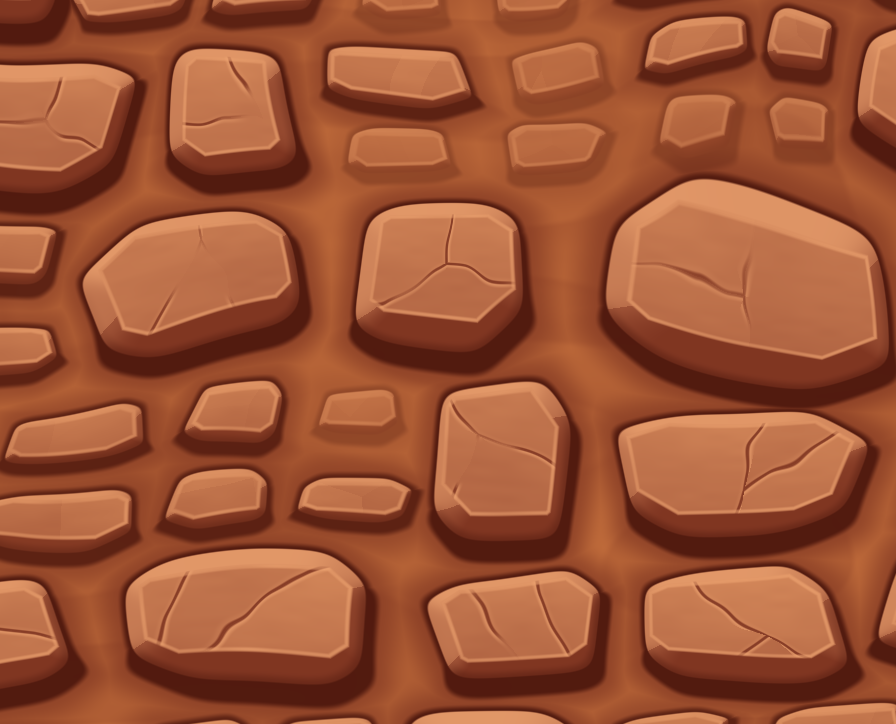
This texture is drawn by a WebGL 1 fragment shader. Its source:

```glsl
precision highp float;
// Painted red sandstone: bevelled, cracked stones and pebbles set in soft clay.
uniform vec2 u_resolution;
const vec2 CELL = vec2(0.36, 0.238); // mean slot for one stone
const vec2 SHADOW_OFFSET = vec2(0.006, -0.024);
const float PEBBLE_SHARE = 0.33;
const float CRACK_WIDTH = 0.0022;
const vec3 DEEP = vec3(0.30, 0.09, 0.05);
const vec3 SIDE = vec3(0.50, 0.21, 0.13);
const vec3 CLAY_DARK = vec3(0.61, 0.30, 0.17);
const vec3 CLAY = vec3(0.75, 0.42, 0.23);
const vec3 FACE = vec3(0.66, 0.36, 0.24);
const vec3 FACE_LIT = vec3(0.83, 0.53, 0.35);
const vec3 RIDGE = vec3(0.93, 0.64, 0.44);

float hash(vec2 p) {
  p = fract(p * vec2(0.1031, 0.1137) + 0.317);
  p += dot(p, p.yx + 33.33);
  return fract((p.x + p.y) * p.x * 7.13);
}
float noise(vec2 p) {
  vec2 i = floor(p), f = fract(p);
  f = f * f * (3.0 - 2.0 * f);
  return mix(mix(hash(i), hash(i + vec2(1, 0)), f.x),
             mix(hash(i + vec2(0, 1)), hash(i + 1.0), f.x), f.y);
}
// Lower left corner of an irregular slot; columns shift from row to row
float rowEdge(float j) { return (j + 0.36 * (hash(vec2(j, 71)) - 0.5)) * CELL.y; }
float colEdge(float i, float j) { return (i + 0.5 * (hash(vec2(i, j + 17.0)) - 0.5)) * CELL.x; }

// Rounded polygon: x distance, yz outward normal, w distance to the top face
vec4 stoneShape(vec2 p, vec2 h, float seed) {
  float size = min(h.x, h.y), k = 11.0 / size, sum = 0.0, top = -1.0;
  vec2 normal = vec2(0);
  for (int i = 0; i < 8; i++) {
    float fi = float(i), rnd = hash(vec2(fi, seed));
    float a = (fi + 0.5 * (hash(vec2(fi + 20.0, seed)) - 0.5)) * 0.7854;
    vec2 dir = vec2(cos(a), sin(a)) / h;
    float reach = mod(fi, 2.0) < 0.5 ? 0.96 : mix(1.02, 1.27, rnd);
    float len = length(dir), e = (dot(p, dir) - reach) / len, w = exp(k * e);
    sum += w;
    normal += w * dir / len;
    top = max(top, e + size * (0.1 + 0.16 * rnd + 0.24 * max(-dir.y / len, 0.0)));
  }
  return vec4(log(sum) / k, normal / sum, top);
}

vec3 clayColor(vec2 p) {
  float wave = fract(noise(p * vec2(3, 6) + 30.0) * 3.0 + p.y * 2.0);
  float swell = smoothstep(0.0, 0.12, wave) * (1.0 - wave);
  float tone = 0.5 * noise(p * vec2(2.5, 5) + 4.0) + 0.1 * noise(p * vec2(12, 45));
  return mix(CLAY_DARK, CLAY, 0.2 + tone + 0.32 * swell);
}

vec3 stoneColor(vec2 p, vec2 h, float seed, vec4 s, float px) {
  // Three broken pieces per stone
  vec2 q = p + 0.2 * h.y * (vec2(noise(p * 24.0 + seed), noise(p * 24.0 - seed)) - 0.5);
  vec2 a = vec2(0), b = vec2(0);
  float da = 9.0, db = 9.0;
  for (int i = 0; i < 3; i++) {
    float fi = float(i);
    vec2 c = h * 1.5 * (vec2(hash(vec2(seed, fi + 40.0)), hash(vec2(seed, fi + 50.0))) - 0.5);
    float d = distance(q, c);
    if (d < da) { db = da; b = a; da = d; a = c; }
    else if (d < db) { db = d; b = c; }
  }
  float edge = dot(0.5 * (a + b) - q, (b - a) / max(distance(a, b), 0.001));
  float mask = smoothstep(0.045, 0.075, h.y) * smoothstep(0.25, 0.5, noise(p * 14.0 + seed));
  float crack = mask * (1.0 - smoothstep(CRACK_WIDTH - px, CRACK_WIDTH + px, edge));
  float lip = mask * (1.0 - smoothstep(0.003, 0.009, edge)) * (a.y < b.y ? 0.6 : 0.15);
  // Flat top, lighter toward its upper edge
  float tone = 0.5 + 0.27 * p.y / h.y + 0.28 * (hash(a * 91.0 + seed) - 0.5);
  tone += 0.22 * (noise(p * vec2(9, 16) + seed) - 0.5);
  tone += 0.1 * (noise(p * vec2(30, 90) + seed) - 0.5);
  vec3 face = mix(FACE, FACE_LIT, clamp(tone, 0.0, 1.0));
  face = mix(mix(face, RIDGE, lip), SIDE, crack * 0.9);
  // Bevel lit from the upper left
  float light = dot(s.yz, vec2(-0.35, 0.94));
  vec3 bevel = light > 0.0 ? mix(FACE, RIDGE, 0.25 + 0.6 * light)
                           : mix(FACE, SIDE, min(0.25 - 1.1 * light, 1.0));
  bevel = mix(bevel, DEEP, 0.4 * smoothstep(-0.014, 0.0, s.x) * (1.0 - smoothstep(-0.6, 0.3, light)));
  vec3 col = mix(face, bevel, smoothstep(-px, px + 0.002, s.w));
  float ridge = 1.0 - smoothstep(0.0005, 0.0045, abs(s.w + 0.001));
  return mix(col, RIDGE, ridge * (0.4 + 0.3 * noise(p * 20.0 + seed)));
}

void main() {
  float px = 1.0 / u_resolution.y, bestSeed = 0.0, bestRelief = 1.0, core = 0.0, halo = 0.0;
  vec2 p = gl_FragCoord.xy * px + vec2(1.3, 2.1), bestP = vec2(0), bestH = vec2(1);
  p += 0.09 * (vec2(noise(p * 3.0), noise(p * 3.0 + 9.0)) - 0.5);
  vec4 best = vec4(1);
  // Neighbouring slots hold one stone or four pebbles
  for (int n = 0; n < 36; n++) {
    float slot = floor((float(n) + 0.5) / 4.0), part = float(n) - 4.0 * slot;
    float row = floor((slot + 0.5) / 3.0);
    vec2 id = floor(p / CELL) + vec2(slot - 3.0 * row, row) - 1.0;
    bool pebbles = hash(id + 5.0) < PEBBLE_SHARE;
    if (!pebbles && part > 0.5) continue;
    vec2 lo = vec2(colEdge(id.x, id.y), rowEdge(id.y));
    vec2 hi = vec2(colEdge(id.x + 1.0, id.y), rowEdge(id.y + 1.0));
    vec2 center = 0.5 * (lo + hi), h = 0.5 * (hi - lo);
    float seed = floor(hash(id + part * 13.0) * 900.0), relief = 1.0;
    vec2 rnd = vec2(hash(vec2(seed, 3)), hash(vec2(seed, 8)));
    if (pebbles) {
      center += h * (vec2(mod(part, 2.0), floor(part / 2.0)) - 0.5);
      h *= 0.5 * mix(vec2(0.55, 0.45), vec2(0.92, 0.82), rnd);
      relief = rnd.x < 0.3 ? 0.3 : 0.85;
    } else h *= mix(vec2(0.68, 0.72), vec2(0.91, 0.92), rnd);
    vec2 local = p - center, gap = abs(local) - h;
    if (max(gap.x, gap.y) > 0.09) continue;
    local += 0.24 * (rnd.y - 0.5) * vec2(-local.y, local.x);
    vec4 s = stoneShape(local, h, seed);
    float shade = s.x - 0.004 - max(dot(s.yz, SHADOW_OFFSET), 0.0) * min(1.0, h.y * 14.0);
    core = max(core, relief * (1.0 - smoothstep(-0.003, 0.007, shade)));
    halo = max(halo, relief * (1.0 - smoothstep(0.0, 0.05, shade)));
    if (s.x < best.x) { best = s; bestP = local; bestH = h; bestSeed = seed; bestRelief = relief; }
  }
  // Clay, shadows, then stones
  vec3 clay = clayColor(p), col = mix(mix(clay, SIDE, halo * 0.65), DEEP, core * 0.92);
  vec3 stone = mix(clay, stoneColor(bestP, bestH, bestSeed, best, px), 0.35 + 0.65 * bestRelief);
  gl_FragColor = vec4(mix(col, stone, 1.0 - smoothstep(-px, px, best.x)), 1);
}
```
